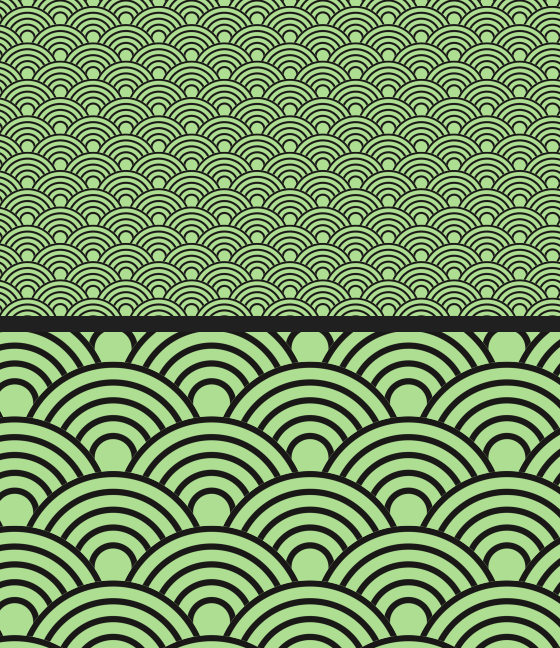
Top: the whole. Bottom: its middle third, enlarged.
A WebGL 2 fragment shader for this pattern:

```glsl
#version 300 es
precision highp float;
// Overlapping rows of concentric wave scales, dark lines on light green.

uniform vec2 u_resolution;
out vec4 outColor;

const float ROW_HEIGHT = 0.2778;   // in units of one scale's width
const float OUTER_RADIUS = 0.472;  // centre of the outermost line
const float RING_STEP = 0.0906;
const float HALF_LINE = 0.0158;

// Coverage of a shape from its signed distance.
float cover(float d, float pixel) {
    return 1.0 - smoothstep(-0.7 * pixel, 0.7 * pixel, d);
}

// Distance to the nearest of five concentric lines.
float ringDistance(float radius) {
    float inward = OUTER_RADIUS - radius;
    float ring = clamp(round(inward / RING_STEP), 0.0, 4.0);
    return abs(inward - ring * RING_STEP) - HALF_LINE;
}

void main() {
    const vec3 green = vec3(0.68, 0.87, 0.57);
    const vec3 ink = vec3(0.10, 0.09, 0.09);

    // One unit is one repeat across.
    float scale = 8.533 / u_resolution.x;
    vec2 p = gl_FragCoord.xy * scale - vec2(0.419, 0.072);

    // Paint rows from back (upper) to front (lower).
    vec3 color = green;
    float baseRow = floor(p.y / ROW_HEIGHT);
    for (int i = 2; i >= -1; i--) {
        float row = baseRow + float(i);
        float shift = 0.5 - 0.5 * mod(row, 2.0);
        vec2 local = vec2(fract(p.x - shift + 0.5) - 0.5, p.y - row * ROW_HEIGHT);
        float radius = length(local);
        vec3 fan = mix(green, ink, cover(ringDistance(radius), scale));
        color = mix(color, fan, cover(radius - OUTER_RADIUS - HALF_LINE, scale));
    }

    outColor = vec4(color, 1.0);
}
```
